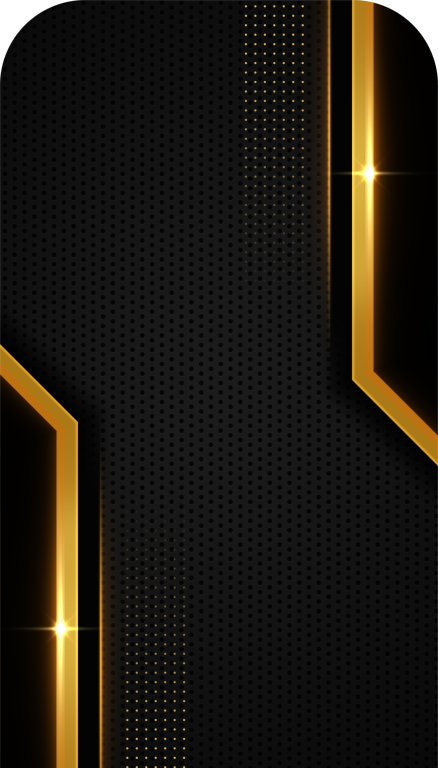
Give the GLSL for this background, as a Shadertoy shader.

```glsl
// Black perforated metal with two angled gold-edged panels, glow lines and sparkles.

// Lengths are fractions of the canvas width.
const vec2 RIGHT_CORNER = vec2(0.8037, 0.8858);
const vec2 LEFT_CORNER = vec2(0.1781, 0.7900);
const vec2 SPARKLE_POS = vec2(0.040, 0.472);
const float BAND_WIDTH = 0.049;
const float STRIP_WIDTH = 0.050;
const float CARD_RADIUS = 0.195;
const vec2 HOLE_PITCH = vec2(0.0224, 0.0217);
const float HOLE_RADIUS = 0.0058;
const float DOT_PITCH = 0.0216;
const float DOT_RADIUS = 0.0024;
const vec2 DOT_SPAN = vec2(-0.253, -0.102);

const vec3 METAL = vec3(0.105);
const vec3 HOLE = vec3(0.022);
const vec3 DARK_GOLD = vec3(0.64, 0.43, 0.06);
const vec3 PALE_GOLD = vec3(0.94, 0.80, 0.32);
const vec3 AMBER = vec3(0.80, 0.42, 0.04);
const vec3 SPARK = vec3(1.0, 0.90, 0.55);

float bell(float x, float width) {
    return exp(-x * x / (width * width));
}

// Coverage of a disc with a one-pixel soft edge.
float disc(vec2 p, float radius, float pixel) {
    return 1.0 - smoothstep(radius - pixel, radius + pixel, length(p));
}

// Staggered holes in a sheet lit from the centre.
vec3 perforatedMetal(vec2 p, vec2 centre, float pixel) {
    vec2 grid = p / HOLE_PITCH;
    grid.y += 0.5 * mod(floor(grid.x), 2.0);
    vec2 cell = (fract(grid) - 0.5) * HOLE_PITCH;
    float lip = disc(cell + vec2(0.0, 0.002), HOLE_RADIUS, pixel);
    float hole = disc(cell, HOLE_RADIUS * 0.9, pixel);
    vec3 sheet = mix(METAL + 0.015 * lip, HOLE, hole);
    vec2 fall = (p - centre) / vec2(0.62, 0.85);
    return sheet * mix(0.22, 1.0, exp(-dot(fall, fall)));
}

// Columns of fine gold dots that fade toward the panel bend.
vec3 dotColumns(vec2 q, float pixel) {
    vec2 local = vec2(q.x - DOT_SPAN.x, q.y);
    vec2 cell = (fract(local / DOT_PITCH) - 0.5) * DOT_PITCH;
    float inside = step(DOT_SPAN.x, q.x) * step(q.x, DOT_SPAN.y);
    float fade = smoothstep(0.12, 0.80, q.y);
    return vec3(0.80, 0.66, 0.36) * disc(cell, DOT_RADIUS, pixel) * inside * fade;
}

// Star with long horizontal, vertical and short diagonal rays.
float sparkle(vec2 r) {
    vec2 a = abs(r);
    vec2 diagonal = abs(vec2(r.x + r.y, r.x - r.y)) * 0.7071;
    float rays = bell(a.y, 0.0035) * exp(-a.x / 0.030);
    rays += bell(a.x, 0.0045) * exp(-a.y / 0.065);
    rays += 0.5 * bell(min(diagonal.x, diagonal.y), 0.003) * exp(-length(r) / 0.014);
    return rays + 1.2 * bell(length(r), 0.013);
}

// One panel: q starts at the outer bend, +x points inward, +y along the upright.
void drawPanel(inout vec3 color, vec2 q, float pixel) {
    float bevel = (q.x + q.y) * 0.7071;
    float depth = min(q.x, bevel);
    float lit = bell(q.y - SPARKLE_POS.y, 0.23);
    float upright = smoothstep(-0.02, 0.02, bevel - q.x);

    // Shadow, dots and the black strip beside the upright
    color *= mix(0.12, 1.0, smoothstep(0.0, 0.085, -depth));
    color += dotColumns(q, pixel);
    float lineFade = smoothstep(0.02, 0.42, q.y);
    float strip = smoothstep(-pixel, pixel, q.x + STRIP_WIDTH);
    color = mix(color, vec3(0.012), strip * smoothstep(-0.10, 0.20, q.y));

    // Glow line, spilling away from the panel
    float away = -q.x - STRIP_WIDTH;
    float spill = (1.0 - strip) * exp(-max(away, 0.0) / 0.017);
    float core = bell(away - 0.002, 0.0036);
    float lineLight = lineFade * (0.55 + 0.45 * bell(q.y - 0.57, 0.24));
    color += lineLight * (0.42 * AMBER * spill + 0.65 * vec3(0.95, 0.68, 0.20) * core);

    // Dark panel face with amber light from its frame
    float inner = max(depth - BAND_WIDTH, 0.0);
    float warmth = mix(0.28, 0.35 + 0.65 * lit, upright);
    vec3 face = AMBER * warmth * (0.75 * exp(-inner / 0.016) + 0.10 * exp(-inner / 0.06));

    // Gold frame: flat outer side, brighter inner ridge, thin rim
    float across = depth / BAND_WIDTH;
    float sheen = 0.12 + 0.60 * lit * upright;
    sheen += 0.22 * upright * bell(q.y - 0.24, 0.09);
    vec3 gold = mix(DARK_GOLD, PALE_GOLD, clamp(sheen, 0.0, 1.0));
    float ridge = smoothstep(0.58, 0.66, across);
    gold = mix(gold, mix(AMBER, SPARK, lit * upright), 0.55 * ridge);
    gold += 0.20 * PALE_GOLD * bell(across - 0.05, 0.07);
    float frame = 1.0 - smoothstep(-pixel, pixel, depth - BAND_WIDTH);
    color = mix(color, mix(face, gold, frame), smoothstep(-pixel, pixel, depth));

    color += SPARK * sparkle(q - SPARKLE_POS);
}

void mainImage(out vec4 fragColor, in vec2 fragCoord) {
    vec2 p = fragCoord / iResolution.x;
    vec2 size = vec2(1.0, iResolution.y / iResolution.x);
    float pixel = 0.75 / iResolution.x;

    vec3 color = perforatedMetal(p, 0.5 * size, pixel);
    drawPanel(color, p - RIGHT_CORNER, pixel);
    drawPanel(color, LEFT_CORNER - p, pixel);

    // White outside the rounded top corners
    vec2 corner = vec2(abs(p.x - 0.5) - 0.5, p.y - size.y) + CARD_RADIUS;
    float outside = length(max(corner, 0.0)) - CARD_RADIUS;
    color = mix(color, vec3(1.0), smoothstep(-pixel, pixel, outside));
    fragColor = vec4(clamp(color, 0.0, 1.0), 1.0);
}
```
